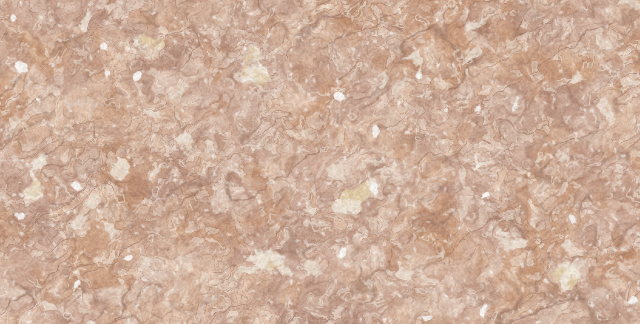
Reproduce this texture procedurally as a WebGL 1 fragment shader.

```glsl
precision highp float;
// Polished rose limestone: a cloudy pink and ochre ground made of warped Voronoi
// clasts, crossed by thin brown veins that climb to the right, and strewn with
// cream shell fragments, pale broken shell rims and small white specks.
uniform vec2 u_resolution;

const vec3 DUSK = vec3(0.755, 0.612, 0.545);
const vec3 ROSE = vec3(0.805, 0.672, 0.602);
const vec3 PEACH = vec3(0.848, 0.720, 0.630);
const vec3 PALE = vec3(0.870, 0.782, 0.722);
const vec3 OCHRE = vec3(0.785, 0.608, 0.485);
const vec3 CREAM = vec3(0.920, 0.885, 0.835);
const vec3 HONEY = vec3(0.860, 0.770, 0.610);
const vec3 CHALK = vec3(0.955, 0.945, 0.935);
const vec3 VEIN = vec3(0.600, 0.455, 0.390);
const float VEIN_ANGLE = 0.60;
const float VEIN_STRENGTH = 0.62;
const float CLAST_SCALE = 16.0;
const float MOTTLE = 0.22;
const float GRAIN = 0.13;

float hash(vec2 p) {
  vec3 q = fract(p.xyx * 0.1031);
  q += dot(q, q.yzx + 33.33);
  return fract((q.x + q.y) * q.z);
}

vec2 hash2(vec2 p) {
  return vec2(hash(p + 17.3), hash(p + 71.9));
}

mat2 turn(float a) {
  return mat2(cos(a), -sin(a), sin(a), cos(a));
}

float noise(vec2 p) {
  vec2 i = floor(p), f = fract(p);
  f = f * f * (3.0 - 2.0 * f);
  return mix(mix(hash(i), hash(i + vec2(1.0, 0.0)), f.x),
             mix(hash(i + vec2(0.0, 1.0)), hash(i + 1.0), f.x), f.y);
}

float fbm(vec2 p) {
  float sum = 0.0, amp = 0.5;
  for (int i = 0; i < 5; i++) {
    sum += amp * noise(p);
    p = turn(0.65) * p * 2.03 + 19.7;
    amp *= 0.5;
  }
  return sum / 0.97;
}

// Voronoi cells: x = gap to the nearest border, y = random value of the cell
vec2 cells(vec2 p) {
  vec2 base = floor(p);
  float first = 9.0, second = 9.0, id = 0.0;
  for (int j = -1; j <= 1; j++) for (int i = -1; i <= 1; i++) {
    vec2 cell = base + vec2(float(i), float(j));
    float d = length(cell + hash2(cell) - p);
    if (d < first) { second = first; first = d; id = hash(cell + 5.1); }
    else second = min(second, d);
  }
  return vec2(second - first, id);
}

// Scattered ragged ellipses: x = depth inside the outline, y = random value
vec2 flakes(vec2 p, float scale, float share, float size, float ragged) {
  vec2 g = p * scale, base = floor(g);
  float wobble = (fbm(g / size) - 0.5) * ragged * size;
  vec2 best = vec2(-1.0, 0.0);
  for (int j = -1; j <= 1; j++) for (int i = -1; i <= 1; i++) {
    vec2 cell = base + vec2(float(i), float(j));
    if (hash(cell + scale) > share) continue;
    vec2 rnd = hash2(cell + scale * 3.0);
    vec2 d = turn(rnd.x * 3.14) * (g - cell - 0.2 - 0.6 * rnd.yx);
    vec2 radii = size * (0.5 + 0.5 * rnd.y) * vec2(1.0, 0.4 + 0.3 * rnd.x);
    float depth = (1.0 - length(d / radii)) * radii.y + wobble;
    if (depth > best.x) best = vec2(depth, rnd.y);
  }
  return vec2(best.x / scale, best.y);
}

// Thin rising lines where stretched noise crosses its middle value
float veins(vec2 p, float scale, float width) {
  float n = noise(turn(VEIN_ANGLE) * p * vec2(0.45, 1.25) * scale);
  float broken = smoothstep(0.42, 0.60, fbm(p * scale * 0.55 + scale));
  return (1.0 - smoothstep(0.0, width, abs(n - 0.5))) * broken;
}

void main() {
  vec2 p = gl_FragCoord.xy / u_resolution.y;
  float soft = 1.0 / u_resolution.y;
  vec2 warp = vec2(fbm(p * 13.0), fbm(p * 13.0 + 43.0)) - 0.5;
  vec2 w = p + warp * 0.11;

  // Cloudy ground
  vec3 col = mix(DUSK, ROSE, smoothstep(0.28, 0.54, fbm(w * 6.0 + 3.0)));
  col = mix(col, PEACH, 0.85 * smoothstep(0.45, 0.63, fbm(w * 9.0 + 31.0)));
  col = mix(col, OCHRE, 0.75 * smoothstep(0.51, 0.67, fbm(w * 6.0 + 57.0)));

  // Clasts in two sizes, some pale, some ochre or dusky
  vec2 large = cells(w * CLAST_SCALE);
  vec2 small = cells(w * CLAST_SCALE * 2.4 + 9.0);
  float body = smoothstep(0.02, 0.18, large.x);
  col = mix(col, PALE, 0.65 * body * smoothstep(0.66, 0.90, large.y));
  col = mix(col, OCHRE, 0.50 * body * smoothstep(0.20, 0.05, large.y));
  body = smoothstep(0.02, 0.20, small.x);
  col = mix(col, PALE, 0.75 * body * smoothstep(0.68, 0.92, small.y));
  col = mix(col, DUSK, 0.50 * body * smoothstep(0.25, 0.05, small.y));

  // Fine mottling inside the clasts
  col += MOTTLE * (fbm(w * 36.0 + 23.0) - 0.5) * vec3(0.75, 1.0, 1.05);

  // Veins and clast seams
  vec2 v = p + warp * 0.07;
  float patchy = smoothstep(0.45, 0.62, fbm(p * 7.0 + 80.0));
  float seam = (1.0 - smoothstep(0.0, 0.12, small.x)) * patchy;
  float lines = max(veins(v, 10.0, 0.035), 0.85 * veins(v + 7.0, 21.0, 0.06));
  lines = max(lines, 0.6 * veins(v + 3.0, 38.0, 0.10));
  col = mix(col, VEIN, VEIN_STRENGTH * max(lines, 0.55 * seam));

  // Cream shell fragments with honey hearts
  float fade = smoothstep(0.32, 0.50, fbm(p * 26.0 + 11.0));
  vec2 shell = flakes(w, 3.2, 0.36, 0.25, 0.9);
  vec3 shellTone = mix(CREAM, HONEY, 0.8 * smoothstep(0.50, 0.64, fbm(w * 18.0 + 5.0)));
  col = mix(col, shellTone, smoothstep(-soft, 2.0 * soft, shell.x) * (0.35 + 0.6 * fade));
  vec2 chip = flakes(w + 4.0, 10.0, 0.28, 0.32, 0.9);
  col = mix(col, mix(PALE, CREAM, chip.y), 0.85 * smoothstep(-soft, soft, chip.x) * fade);

  // Broken pale rims and white specks
  vec2 ring = flakes(w + 2.0, 23.0, 0.45, 0.40, 0.9);
  float rim = 1.0 - smoothstep(0.0, 1.5 * soft, abs(ring.x));
  col = mix(col, CREAM, 0.60 * rim * smoothstep(0.43, 0.58, fbm(p * 30.0)));
  vec2 speck = flakes(p, 42.0, 0.26, 0.30, 0.9);
  col = mix(col, CHALK, 0.65 * smoothstep(-soft, soft, speck.x) * (0.4 + 0.6 * speck.y));
  vec2 spot = flakes(p + 6.0, 11.0, 0.09, 0.22, 1.2);
  col = mix(col, CHALK, 0.95 * smoothstep(-soft, soft, spot.x));

  // Fine crystalline grain
  float grain = 0.6 * noise(p * 210.0) + 0.4 * noise(p * 95.0 + 13.0) - 0.5;
  col += GRAIN * grain * vec3(0.85, 1.0, 1.05);
  gl_FragColor = vec4(col, 1.0);
}
```
